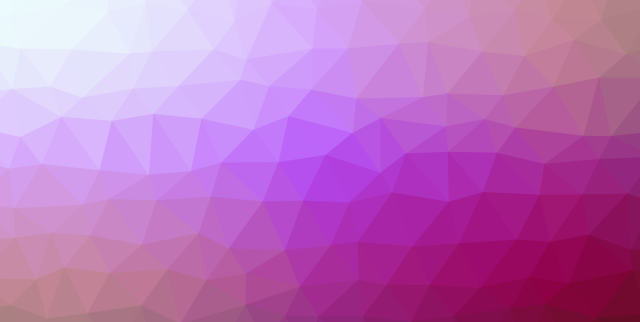
Write a Shadertoy shader that draws this background.

```glsl
#define CELL vec2(0.142, 0.118)   // mesh spacing in canvas heights
#define ORIGIN vec2(0.01, 0.02)   // mesh offset
#define JITTER vec2(0.60, 0.62)   // vertex scatter in cells
#define SEED 17.0
#define EDGE 0.7                  // edge half width in pixels

const mat3 RGB_TO_XYZ = mat3(0.412, 0.213, 0.019,
                             0.358, 0.715, 0.119,
                             0.180, 0.072, 0.950);

// Evenly spaced stops: ice, lavender, violet, magenta, wine
const vec3 STOPS[9] = vec3[9](
    vec3(0.925, 0.985, 0.990), vec3(0.915, 0.955, 0.990),
    vec3(0.867, 0.805, 0.985), vec3(0.800, 0.590, 0.990),
    vec3(0.702, 0.300, 0.970), vec3(0.678, 0.165, 0.710),
    vec3(0.624, 0.060, 0.480), vec3(0.560, 0.000, 0.260),
    vec3(0.380, 0.055, 0.140));

vec3 palette(float t) {
    float s = clamp(t, 0.0, 1.0) * 8.0;
    int i = min(int(s), 7);
    return mix(STOPS[i], STOPS[i + 1], s - float(i));
}

// Perceptual space: cube roots of XYZ
vec3 toPerceptual(vec3 rgb) {
    return pow(RGB_TO_XYZ * pow(rgb, vec3(2.2)), vec3(1.0 / 3.0));
}

vec3 fromPerceptual(vec3 c) {
    vec3 linear = inverse(RGB_TO_XYZ) * (c * c * c);
    return pow(max(linear, 0.0), vec3(1.0 / 2.2));
}

// Equal blend of the palette across and down the canvas
vec3 fieldColor(vec2 p) {
    float across = p.x * iResolution.y / iResolution.x;
    vec3 a = toPerceptual(palette(across));
    vec3 b = toPerceptual(palette(1.0 - p.y));
    return fromPerceptual(0.5 * (a + b));
}

vec2 hash2(vec2 id) {
    vec3 q = fract(vec3(id.xyx + SEED) * vec3(0.1031, 0.1030, 0.0973));
    q += dot(q, q.yzx + 33.33);
    return fract((q.xx + q.yz) * q.zy);
}

// Staggered, scattered mesh point
vec2 meshVertex(vec2 id) {
    vec2 stagger = vec2(0.5 * mod(id.y, 2.0), 0.0);
    return ORIGIN + CELL * (id + stagger + JITTER * (hash2(id) - 0.5));
}

// Signed distance to the line a-b, positive on its left
float sideDistance(vec2 p, vec2 a, vec2 b) {
    vec2 e = b - a, d = p - a;
    return (e.x * d.y - e.y * d.x) / length(e);
}

// Adds a flat triangle, weighted by its smooth coverage
void addTriangle(inout vec4 total, vec2 p, vec2 a, vec2 b, vec2 c) {
    float d = min(sideDistance(p, a, b),
              min(sideDistance(p, b, c), sideDistance(p, c, a)));
    float blur = EDGE / iResolution.y;
    float cover = smoothstep(-blur, blur, d);
    if (cover > 0.0)
        total += cover * vec4(fieldColor((a + b + c) / 3.0), 1.0);
}

void mainImage(out vec4 fragColor, in vec2 fragCoord) {
    vec2 p = fragCoord / iResolution.y;
    vec2 base = floor((p - ORIGIN) / CELL);
    vec4 total = vec4(fieldColor(p), 1.0) * 0.0001;

    // Split each nearby quad along its shorter diagonal
    for (int j = -1; j <= 1; j++)
    for (int i = -2; i <= 1; i++) {
        vec2 id = base + vec2(i, j);
        vec2 a = meshVertex(id);
        vec2 b = meshVertex(id + vec2(1.0, 0.0));
        vec2 c = meshVertex(id + vec2(1.0, 1.0));
        vec2 d = meshVertex(id + vec2(0.0, 1.0));
        if (distance(a, c) < distance(b, d)) {
            addTriangle(total, p, a, b, c);
            addTriangle(total, p, a, c, d);
        } else {
            addTriangle(total, p, a, b, d);
            addTriangle(total, p, b, c, d);
        }
    }
    fragColor = vec4(total.rgb / total.a, 1.0);
}
```
